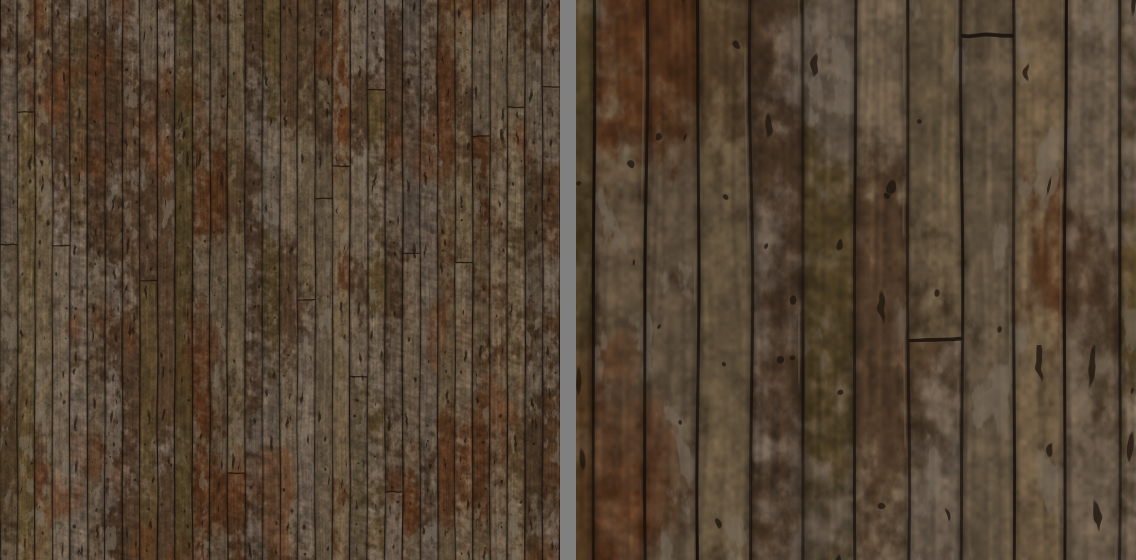
Left: the whole. Right: its middle third, enlarged.
Give the GLSL for this texture, as a Shadertoy shader.

```glsl
float hash(vec2 p) {
    vec3 q = fract(p.xyx * 0.1031);
    q += dot(q, q.yzx + 33.33);
    return fract((q.x + q.y) * q.z);
}

float noise(vec2 p) {
    vec2 i = floor(p), f = fract(p);
    f = f * f * (3.0 - 2.0 * f);
    return mix(mix(hash(i), hash(i + vec2(1, 0)), f.x),
               mix(hash(i + vec2(0, 1)), hash(i + vec2(1, 1)), f.x), f.y);
}

float fbm(vec2 p) {
    float sum = 0.0, amp = 0.5;
    for (int i = 0; i < 5; i++) {
        sum += amp * noise(p);
        p = mat2(1.6, 1.2, -1.2, 1.6) * p + 17.3;
        amp *= 0.5;
    }
    return sum / 0.97;
}

// Antialiased coverage of a line with the given half width
float lineMask(float dist, float halfWidth, float pixel) {
    return 1.0 - smoothstep(halfWidth - 0.7 * pixel, halfWidth + 0.7 * pixel, dist);
}

// Scattered dents and short splits, stretched along the board
float dents(vec2 p, float pixel) {
    float mask = 0.0;
    vec2 cell = floor(p * vec2(32, 26));
    for (int i = 0; i < 2; i++) {
        vec2 key = cell + float(i) * 53.0;
        vec2 center = (cell + 0.2 + 0.6 * vec2(hash(key + 3.1), hash(key + 8.7))) / vec2(32, 26);
        vec2 d = p - center;
        d.x += 0.25 * d.y * (hash(key + 5.0) - 0.5) + 0.003 * (noise(p * 170.0) - 0.5);
        float size = mix(0.0008, 0.0024, hash(key + 1.9));
        float stretch = mix(1.0, 7.0, pow(hash(key + 6.4), 2.0));
        float spot = lineMask(length(d / vec2(1, stretch)), size, pixel);
        mask = max(mask, spot * step(0.72, hash(key + 2.2)));
    }
    return mask;
}

void mainImage(out vec4 fragColor, in vec2 fragCoord) {
    vec2 uv = fragCoord / iResolution.xy;
    float pixel = 1.0 / min(iResolution.x, iResolution.y);

    // 32 narrow planks, about half of them cut by one butt joint
    float x = uv.x * 32.0 + 0.07 * (noise(vec2(uv.x * 32.0, uv.y * 8.0)) - 0.5);
    float plank = floor(x), across = fract(x);
    float jointY = 0.08 + 0.84 * hash(vec2(plank, 7.0));
    float jointed = step(0.5, hash(vec2(plank, 23.0)));
    float board = plank + 41.0 * jointed * step(jointY, uv.y);
    vec2 seed = vec2(board, 11.0);

    // Weathered grey patches over brown wood
    float fine = fbm(uv * vec2(110, 80));
    float stain = fbm(uv * vec2(7.5, 6.0) + 4.0) + 0.32 * (fine - 0.5)
                + 0.2 * (hash(seed) - 0.5);
    float grey = smoothstep(0.38, 0.58, stain);
    float tint = hash(seed + 5.0);
    vec3 brown = mix(vec3(0.275, 0.205, 0.145), vec3(0.32, 0.195, 0.11), smoothstep(0.55, 0.95, tint));
    brown = mix(brown, vec3(0.31, 0.25, 0.15), smoothstep(0.4, 0.05, tint));
    vec3 ash = mix(vec3(0.385, 0.335, 0.29), vec3(0.36, 0.305, 0.225), hash(seed + 9.0));
    vec3 color = mix(brown, ash, grey * 0.9);
    float rust = smoothstep(0.6, 0.75, fbm(uv * vec2(14, 7) + 31.0));
    color = mix(color, vec3(0.34, 0.19, 0.1), 0.5 * rust);
    color *= 0.9 + 0.22 * hash(seed + 14.0);

    // Grain, mottling and saw marks
    vec2 grainAt = vec2(uv.x * 380.0 + 2.0 * noise(uv * vec2(32, 9)), uv.y * 13.0 + board * 3.7);
    color *= 1.0 + 0.22 * (noise(grainAt) - 0.5);
    color *= 1.0 + 0.5 * (fine - 0.5) + 0.16 * (noise(uv * 300.0) - 0.5);
    float saw = noise(vec2(uv.x * 60.0, uv.y * 190.0 + uv.x * 50.0)) - 0.5;
    color *= 1.0 + 0.22 * saw * step(0.6, hash(seed + 18.0));

    // Chipped pale paint on a few boards
    float chips = smoothstep(0.58, 0.68, fbm(uv * vec2(75, 38) + 60.0));
    chips *= smoothstep(0.5, 0.65, noise(uv * vec2(20, 6) + board));
    color = mix(color, vec3(0.47, 0.43, 0.38), 0.5 * chips);

    // Dents and splits
    color = mix(color, vec3(0.11, 0.075, 0.05), 0.75 * dents(uv, pixel));

    // Seams of uneven depth with worn, light edges
    float edge = floor(x + 0.5);
    float edgeDist = min(across, 1.0 - across) / 32.0;
    float depth = 0.45 + 0.3 * hash(vec2(edge, 31.0)) + 0.35 * noise(vec2(edge * 5.0, uv.y * 16.0));
    float worn = smoothstep(0.62, 0.8, noise(vec2(edge * 9.0, uv.y * 24.0)));
    float rim = lineMask(abs(edgeDist - 0.0024), 0.0006, pixel) * step(0.5, across);
    color = mix(color, vec3(0.48, 0.42, 0.34), 0.45 * rim * worn);
    color *= 1.0 - 0.22 * smoothstep(0.005, 0.0, edgeDist);
    float seam = lineMask(edgeDist, 0.0009, pixel) * min(depth, 1.0);
    float jointDist = abs(uv.y - jointY + 0.002 * (noise(uv * 90.0) - 0.5));
    float joint = jointed * lineMask(jointDist, 0.0011, pixel) * 0.85;
    color = mix(color, vec3(0.085, 0.06, 0.045), max(seam, joint));

    fragColor = vec4(color, 1.0);
}
```
